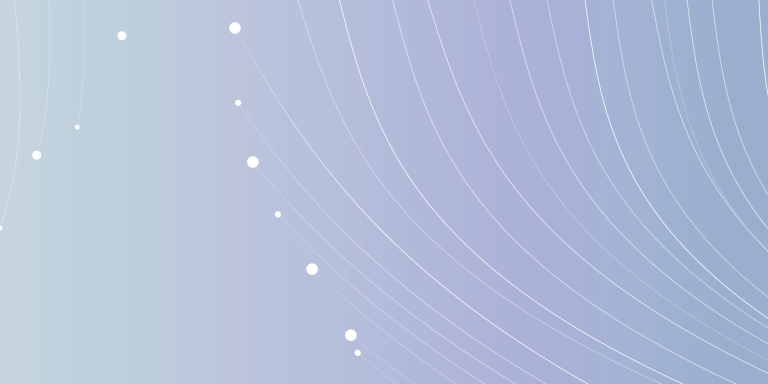
Give the GLSL for this background, as a WebGL 1 fragment shader.

```glsl
precision highp float;
// Pastel blue-lavender gradient crossed by fine sweeping white threads, some ending in round beads.
uniform vec2 u_resolution;

#define THREAD_HALF_WIDTH 0.0011
#define BIG_BEAD 0.0150
#define SMALL_BEAD 0.0080
#define BEND 0.635
#define BAND_COUNT 64.0
#define BAND_STRENGTH 0.6

const float PI = 3.14159265;
const vec3 MIST     = vec3(0.772, 0.830, 0.868);
const vec3 ICE      = vec3(0.738, 0.812, 0.870);
const vec3 LILAC    = vec3(0.742, 0.772, 0.860);
const vec3 HAZE     = vec3(0.720, 0.757, 0.862);
const vec3 LAVENDER = vec3(0.668, 0.692, 0.842);
const vec3 DUSK     = vec3(0.645, 0.703, 0.835);
const vec3 STEEL    = vec3(0.600, 0.685, 0.803);

float ramp(float from, float to, float x) {
  return clamp((x - from) / (to - from), 0.0, 1.0);
}

// Horizontal gradient, softly broken into upright bands
vec3 backdrop(float x) {
  float banded = (floor(x * BAND_COUNT) + 0.5) / BAND_COUNT;
  x = mix(x, banded, BAND_STRENGTH);
  vec3 color = mix(MIST, ICE, ramp(0.02, 0.17, x));
  color = mix(color, LILAC, ramp(0.17, 0.295, x));
  color = mix(color, HAZE, ramp(0.295, 0.39, x));
  color = mix(color, LAVENDER, ramp(0.39, 0.70, x));
  color = mix(color, DUSK, ramp(0.70, 0.80, x));
  return mix(color, STEEL, ramp(0.80, 0.95, x));
}

// Coverage of a cubic thread through anchor; p.y is the depth below the top
float thread(vec2 p, vec2 anchor, float slope, float bend, float pixel) {
  float x = anchor.x + slope * (p.y - anchor.y)
          + bend * (p.y * p.y * p.y - anchor.y * anchor.y * anchor.y);
  float tangent = slope + 3.0 * bend * p.y * p.y;
  float dist = abs(p.x - x) / sqrt(1.0 + tangent * tangent);
  float peak = min(1.0, 2.0 * THREAD_HALF_WIDTH / pixel);
  return clamp(0.5 + (THREAD_HALF_WIDTH - dist) / pixel, 0.0, peak);
}

float bead(vec2 p, vec2 center, float radius, float pixel) {
  return clamp(0.5 + (radius - length(p - center)) / pixel, 0.0, 1.0);
}

void main() {
  vec2 uv = gl_FragCoord.xy / u_resolution;
  float pixel = 1.0 / u_resolution.y;
  vec2 p = vec2(uv.x * 2.0, 1.0 - uv.y);
  float light = 0.0;

  // Long threads falling from the top edge, crowding towards the right
  for (int n = 0; n < 14; n++) {
    float i = float(n);
    float alternate = cos(PI * i);
    float crowd = i - 11.2;
    float top = 0.776 + 0.1224 * i - 0.00234 * i * i
              + 0.013 * alternate * cos(PI * i / 11.0) * min(i, 1.0)
              - 0.065 * exp(-crowd * crowd / 1.4);
    float slope = 0.277 + 0.035 * cos(2.1 * i)
                - 0.12 * smoothstep(4.5, 6.5, i) - 0.08 * smoothstep(10.5, 12.5, i);
    float strength = 0.57 + 0.18 * cos(1.14 * (i - 1.5)) - 0.14 * alternate;
    light = max(light, strength * thread(p, vec2(top, 0.0), slope, BEND, pixel));
  }

  // Beads descending in a bow, each trailing a thread downwards
  for (int n = 0; n < 7; n++) {
    float i = float(n);
    float drop = min(i * (0.2233 + i * (0.003917 * i - 0.03225)), 0.846);
    float bow = drop - 0.64;
    vec2 center = vec2(0.612 + drop * drop * (0.51 - 1.5 * bow * bow), 0.073 + drop);
    float small = abs(mod(i, 2.0) - step(4.5, i));
    float slope = 0.56 + 0.08 * smoothstep(0.0, 2.0, i);
    float line = thread(p, center, slope, 0.40 - 0.03 * i, pixel);
    float brightest = mix(0.85, 0.5, min(i, 1.0));
    float fade = step(center.y, p.y) * mix(0.15, brightest, ramp(0.0, 0.5, p.y - center.y));
    light = max(light, line * fade);
    light = max(light, bead(p, center, mix(BIG_BEAD, SMALL_BEAD, small), pixel));
  }

  // Faint threads on the left, hanging from the top down to smaller beads
  for (int n = 0; n < 4; n++) {
    float i = float(n);
    float inner = min(i, 1.0);
    vec2 center = vec2(i * (0.09 + 0.0053 * i),
                       0.594 - 0.167 * i + 0.047 * i * (3.0 - i) * (i - 1.245));
    float line = thread(p, center, 0.08 - 0.06 * inner, -0.41 - 0.21 * inner, pixel);
    light = max(light, (0.36 - 0.09 * i) * line * step(p.y, center.y));
    float radius = 0.78 * mix(SMALL_BEAD, BIG_BEAD, mod(i, 2.0));
    light = max(light, bead(p, center, radius, pixel));
  }

  gl_FragColor = vec4(mix(backdrop(uv.x), vec3(1.0), light), 1.0);
}
```
